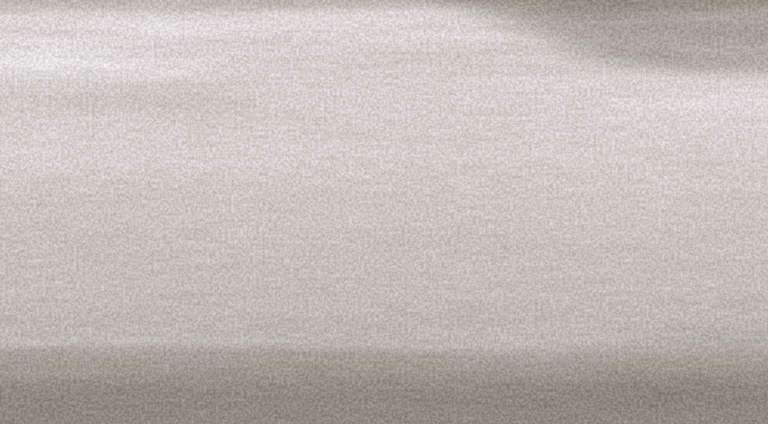
This texture is drawn by a Shadertoy shader. Its source:

```glsl
// A hazy, wind-swept abstract landscape on grained paper: pale sky, dark ground.
// Soft tonal bands are bent and streaked by stretched gradient noise,
// mapped to a warm grey ramp and covered with fine isotropic grain.

const vec3 DARK_UMBER = vec3(0.55, 0.52, 0.48);
const vec3 PALE_GREY = vec3(0.87, 0.85, 0.84);
const vec3 COOL_TINT = vec3(0.0, 0.002, 0.018);

// Random unit vector for a lattice cell
vec2 cellGradient(vec2 cell) {
    vec3 q = fract(cell.xyx * vec3(0.1031, 0.1030, 0.0973));
    q += dot(q, q.yzx + 33.33);
    float angle = 6.2832 * fract((q.x + q.y) * q.z);
    return vec2(cos(angle), sin(angle));
}

float gradientNoise(vec2 p) {
    vec2 i = floor(p), f = p - i;
    vec2 u = f * f * f * (f * (f * 6.0 - 15.0) + 10.0);
    vec2 e = vec2(0.0, 1.0);
    float a = dot(cellGradient(i), f);
    float b = dot(cellGradient(i + e.yx), f - e.yx);
    float c = dot(cellGradient(i + e.xy), f - e.xy);
    float d = dot(cellGradient(i + e.yy), f - e.yy);
    return mix(mix(a, b, u.x), mix(c, d, u.x), u.y);
}

// Rotated octaves of gradient noise
float fbm(vec2 p, int octaves) {
    mat2 turn = mat2(0.8, 0.6, -0.6, 0.8);
    vec2 offset = vec2(17.3, 41.7);
    float sum = 0.0, amplitude = 1.0;
    for (int i = 0; i < octaves; i++) {
        sum += amplitude * gradientNoise(p + offset);
        p = turn * p * 1.7;
        offset += 23.1;
        amplitude *= 0.7;
    }
    return sum;
}

// Soft elliptical patch
float patchAt(vec2 uv, vec2 centre, vec2 radius) {
    vec2 d = (uv - centre) / radius;
    return exp(-dot(d, d));
}

// Sky: brightens upward, with pale streaks and a dark bank at upper right
float skyTone(vec2 uv) {
    float tone = mix(0.61, 0.73, smoothstep(0.18, 0.48, uv.y));
    tone += 0.14 * smoothstep(0.42, 0.68, uv.y);
    tone += 0.16 * patchAt(uv, vec2(0.15, 0.935), vec2(0.48, 0.028));
    tone += 0.17 * patchAt(uv, vec2(0.08, 0.85), vec2(0.25, 0.04));
    tone += 0.08 * patchAt(uv, vec2(0.0, 0.64), vec2(0.25, 0.05));
    tone += 0.12 * patchAt(uv, vec2(0.98, 0.76), vec2(0.28, 0.045));
    tone -= 0.10 * patchAt(uv, vec2(0.23, 0.77), vec2(0.12, 0.05));
    tone -= 0.27 * smoothstep(0.955, 1.0, uv.y);
    float bankEdge = mix(1.02, 0.815, smoothstep(0.4, 0.95, uv.x));
    float bank = smoothstep(bankEdge - 0.025, bankEdge + 0.06, uv.y);
    return tone - 0.48 * bank * smoothstep(0.35, 0.8, uv.x);
}

// Ground: darkest near the lower edge
float groundTone(vec2 uv) {
    float tone = mix(0.06, 0.40, smoothstep(0.05, 0.20, uv.y));
    return tone - 0.08 * patchAt(uv, vec2(0.88, 0.09), vec2(0.14, 0.05));
}

// Horizon: crisp at left, rising and blurring at right
float groundMask(vec2 uv) {
    float right = smoothstep(0.55, 1.0, uv.x);
    float edge = 0.187 - 0.012 * smoothstep(0.1, 0.5, uv.x) + 0.045 * right;
    float softness = mix(0.014, 0.06, right);
    return 1.0 - smoothstep(edge - softness, edge + softness, uv.y);
}

void mainImage(out vec4 fragColor, in vec2 fragCoord) {
    vec2 uv = fragCoord / iResolution.xy;
    vec2 p = fragCoord / iResolution.y;

    // Wind-drawn bending of the tonal bands
    vec2 bent = uv;
    bent.y += 0.022 * fbm(p * vec2(1.6, 9.0), 2);

    float tone = mix(skyTone(bent), groundTone(bent), groundMask(bent));

    // Broad brushed streaks and short horizontal fibres
    float upper = smoothstep(0.7, 0.9, uv.y);
    tone += mix(0.05, 0.12, upper) * fbm(p * vec2(1.5, 16.0), 3);
    tone += 0.07 * fbm(p * vec2(11.0, 65.0), 2);

    // Paper grain
    tone += 0.07 * gradientNoise(p * 55.0);
    tone += 0.30 * fbm(p * 137.0, 2);

    vec3 colour = mix(DARK_UMBER, PALE_GREY, tone);
    colour += COOL_TINT * smoothstep(0.85, 1.1, tone);
    fragColor = vec4(clamp(colour, 0.0, 1.0), 1.0);
}
```
